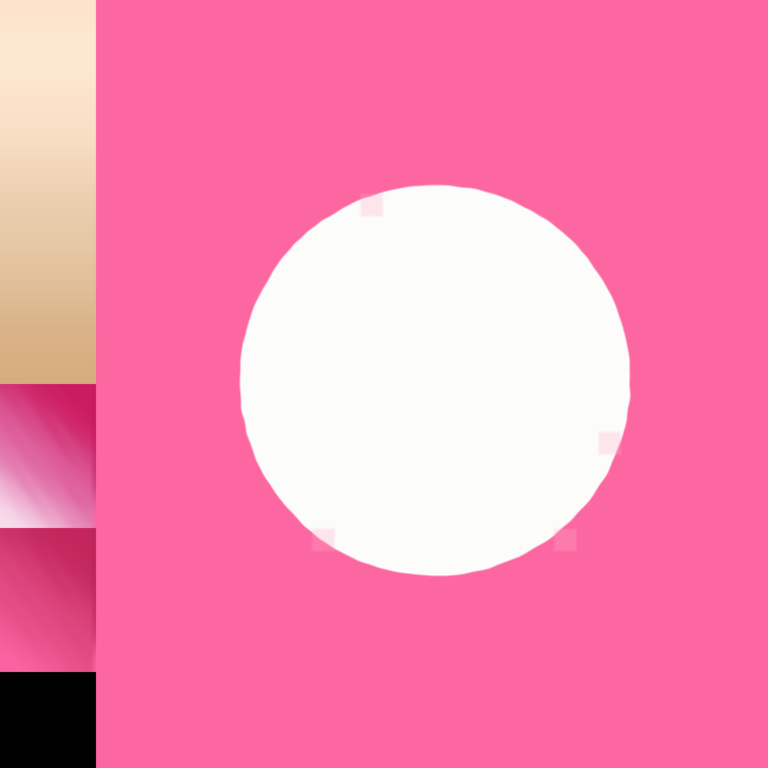
Write a WebGL 2 fragment shader that draws this background.

```glsl
#version 300 es
precision highp float;
// Flat pink field with a large white disc and a narrow swatch column at the left.
// The column stacks a sand gradient, two diagonally lit tiles and a black block;
// the disc has a slightly rough rim and a few faint square smudges.

uniform vec2 u_resolution;
out vec4 fragColor;

const vec3 PINK  = vec3(0.99, 0.40, 0.63);
const vec3 WHITE = vec3(0.99, 0.99, 0.985);
const vec3 BLUSH = vec3(0.99, 0.68, 0.78);

const float COLUMN_WIDTH = 0.125;
const float SAND_BASE = 0.5;
const float TILE_HEIGHT = 0.1875;
const vec2  DISC_CENTER = vec2(0.5664, 0.5046);
const float DISC_RADIUS = 0.2543;

float hash(vec2 p) {
    vec3 q = fract(p.xyx * 0.1031);
    q += dot(q, q.yzx + 33.33);
    return fract((q.x + q.y) * q.z);
}

float valueNoise(vec2 p) {
    vec2 cell = floor(p);
    vec2 f = fract(p);
    f = f * f * (3.0 - 2.0 * f);
    float low  = mix(hash(cell), hash(cell + vec2(1, 0)), f.x);
    float high = mix(hash(cell + vec2(0, 1)), hash(cell + vec2(1, 1)), f.x);
    return mix(low, high, f.y);
}

// Coverage of a shape from its signed distance.
float cover(float dist, float soft) {
    return 1.0 - smoothstep(-soft, soft, dist);
}

float boxDistance(vec2 p, vec2 halfSize) {
    vec2 d = abs(p) - halfSize;
    return length(max(d, 0.0)) + min(max(d.x, d.y), 0.0);
}

// Sand gradient, t runs from bottom to top.
vec3 sand(float t) {
    vec3 c = mix(vec3(0.84, 0.68, 0.50), vec3(0.91, 0.80, 0.67), smoothstep(0.0, 0.48, t));
    c = mix(c, vec3(0.98, 0.88, 0.78), smoothstep(0.40, 0.72, t));
    c = mix(c, vec3(0.99, 0.91, 0.82), smoothstep(0.70, 0.84, t));
    return mix(c, vec3(0.99, 0.89, 0.79), smoothstep(0.86, 1.0, t));
}

// Tile lit from its lower left corner, with faint diagonal streaks.
vec3 litTile(vec2 p, vec3 shade, vec3 middle, vec3 light) {
    float streak = valueNoise(vec2((p.x + p.y) * 9.0, (p.x - p.y) * 2.0)) - 0.5;
    float t = 0.36 * (1.0 - p.x) + 0.68 * (1.0 - p.y) + 0.05 * streak;
    vec3 c = mix(shade, middle, smoothstep(0.12, 0.68, t));
    c = mix(c, light, smoothstep(0.58, 1.02, t));
    // The right rim darkens, then curls away near the foot.
    float rim = smoothstep(0.93, 1.0, p.x) * smoothstep(0.05, 0.4, p.y);
    c = mix(c, shade * 0.92, 0.45 * rim);
    float curl = smoothstep(0.94, 1.0, p.x) * (1.0 - smoothstep(0.0, 0.3, p.y));
    return mix(c, PINK, 0.8 * curl);
}

vec3 swatchColumn(vec2 uv, float soft) {
    float x = uv.x / COLUMN_WIDTH;
    float upperBase = SAND_BASE - TILE_HEIGHT;
    float lowerBase = upperBase - TILE_HEIGHT;
    vec3 upper = litTile(vec2(x, (uv.y - upperBase) / TILE_HEIGHT),
        vec3(0.80, 0.11, 0.38), vec3(0.88, 0.42, 0.65), vec3(0.97, 0.86, 0.92));
    vec3 lower = litTile(vec2(x, (uv.y - lowerBase) / TILE_HEIGHT),
        vec3(0.76, 0.15, 0.36), vec3(0.88, 0.29, 0.51), vec3(0.98, 0.39, 0.63));
    vec3 c = sand((uv.y - SAND_BASE) / (1.0 - SAND_BASE));
    c = mix(c, upper, cover(uv.y - SAND_BASE, soft));
    c = mix(c, lower, cover(uv.y - upperBase, soft));
    return mix(c, vec3(0.0), cover(uv.y - lowerBase, soft));
}

// Disc distance with a slightly uneven rim.
float discDistance(vec2 uv, vec2 center, float radius) {
    vec2 p = uv - center;
    float wobble = valueNoise(uv * 60.0) - 0.5;
    return length(p) - radius - 0.002 * wobble;
}

// Faint square smudges scattered around the rim.
float smudges(vec2 uv) {
    const vec2 SPOTS[4] = vec2[4](vec2(0.484, 0.733), vec2(0.794, 0.423),
                                  vec2(0.421, 0.297), vec2(0.736, 0.297));
    float amount = 0.0;
    for (int i = 0; i < 4; i++) {
        amount = max(amount, cover(boxDistance(uv - SPOTS[i], vec2(0.0145)), 0.003));
    }
    return amount;
}

void main() {
    vec2 uv = gl_FragCoord.xy / u_resolution;
    float soft = 0.75 / min(u_resolution.x, u_resolution.y);

    // Field and disc
    float disc = discDistance(uv, DISC_CENTER, DISC_RADIUS);
    vec3 color = mix(PINK, WHITE, cover(disc, soft + 0.0008));
    color = mix(color, BLUSH, 0.3 * smudges(uv));

    // Left column
    color = mix(color, swatchColumn(uv, soft), cover(uv.x - COLUMN_WIDTH, soft));
    fragColor = vec4(color, 1.0);
}
```
